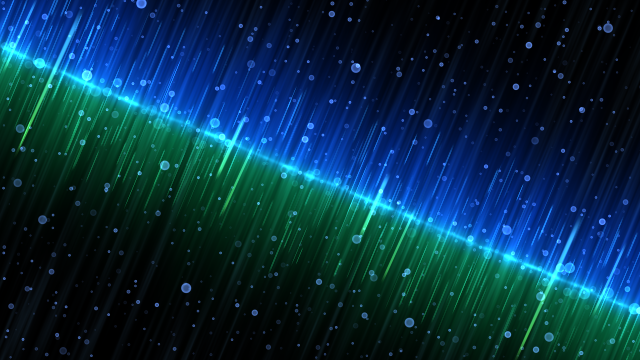
Give the GLSL for this background, as a Shadertoy shader.

```glsl
// A slanted ribbon of light with blue haze above and green haze below,
// crossed by perpendicular rain-like streaks and strewn with round droplets.
// All parts live in a rotated frame: x runs along the ribbon, y across it.

vec2 hash2(vec2 p) {
    vec3 a = fract(p.xyx * vec3(0.1031, 0.1030, 0.0973));
    a += dot(a, a.yzx + 33.33);
    return fract((a.xx + a.yz) * a.zy);
}

float noise(vec2 p) {
    vec2 i = floor(p), f = fract(p);
    f = f * f * (3.0 - 2.0 * f);
    float low = mix(hash2(i).x, hash2(i + vec2(1, 0)).x, f.x);
    float high = mix(hash2(i + vec2(0, 1)).x, hash2(i + vec2(1, 1)).x, f.x);
    return mix(low, high, f.y);
}

float gauss(float x) { return exp(-x * x); }

// Tapered needle across the ribbon; d is the offset from its centre
float streak(vec2 d, float halfWidth, float halfLength) {
    float along = 1.0 - smoothstep(0.6, 1.0, abs(d.y) / halfLength);
    float x = d.x / halfWidth;
    return exp(-x * x * x * x) * along;
}

// Translucent droplet with a brighter rim
float droplet(vec2 d, float radius) {
    float l = length(d) / radius;
    float soft = max(0.0012, 0.7 / iResolution.y) / radius;
    float body = 1.0 - smoothstep(1.0 - soft, 1.0 + soft, l);
    return body * (0.65 + 0.35 * smoothstep(0.4, 0.9, l));
}

// Blue and green haze, combed into fine rays
vec3 haze(vec2 q) {
    float broad = noise(vec2(q.x * 20.0, q.y * 1.5 + 7.0));
    float fine = noise(vec2(q.x * 95.0, q.y * 3.0 + 20.0));
    float hair = noise(vec2(q.x * 210.0, q.y * 7.0 + 40.0));
    float comb = 0.58 + 0.2 * broad + 0.3 * fine + 0.3 * hair;
    float reach = 0.88 + 0.24 * broad;
    vec3 blue = vec3(0.005, 0.17, 0.6) * gauss(q.y / (0.28 * reach));
    vec3 green = vec3(0.01, 0.3, 0.15) * gauss(q.y / (0.25 * reach));
    vec3 color = mix(green, blue, smoothstep(-0.05, 0.04, q.y)) * comb;
    color += vec3(0.03, 0.25, 0.28) * exp(-abs(q.y) / 0.055) * comb;
    // Pale rain that stays visible in the dark corners
    float rain = pow(fine, 3.0) * (0.3 + hair);
    return color + vec3(0.045, 0.08, 0.11) * rain;
}

// Random needles, one per column in each layer
float needles(vec2 q) {
    float sum = 0.0;
    for (int i = 0; i < 5; i++) {
        float layer = float(i), columns = 20.0 + 14.0 * layer;
        float id = floor(q.x * columns);
        vec2 h = hash2(vec2(id + 50.0, layer + 3.0));
        vec2 g = hash2(vec2(id + 90.0, layer + 17.0));
        vec2 center = vec2((id + 0.3 + 0.4 * h.x) / columns, (h.y - 0.52) * 0.42);
        float size = 0.025 + 0.07 * g.x;
        sum += streak(q - center, 0.0014 + 0.0012 * h.x, size) * g.y * g.y;
    }
    return sum;
}

// Wide beams at regular intervals, each with a slimmer companion
float beams(vec2 q) {
    float sum = 0.0;
    for (int i = 0; i < 4; i++) {
        float k = float(i), swing = cos(2.1 * k);
        float x = 0.165 + 0.5 * k + 0.04 * sin(2.1 * k);
        float tilt = 0.035 * q.y;
        float size = 0.15 + 0.09 * swing;
        float taper = 0.0055 + 0.008 * q.y;
        sum += streak(q - vec2(x + tilt, -0.02 - 0.02 * swing), max(taper, 0.003), size);
        x += -0.135 + 0.19 * pow(k + 0.0001, 0.35);
        sum += 0.75 * streak(q - vec2(x + tilt, -0.04 + 0.09 * swing), 0.0035, 0.12);
    }
    return sum;
}

// Droplets over the whole canvas, in four grids from large to small
float scatter(vec2 p) {
    float sum = 0.0;
    for (int i = 0; i < 4; i++) {
        float layer = float(i), cell = 0.145 / pow(1.6, layer);
        vec2 id = floor(p / cell);
        vec2 h = hash2(id + 31.0 * layer + 5.0);
        vec2 g = hash2(id + 47.0 * layer + 71.0);
        vec2 center = (id + 0.15 + 0.7 * h) * cell;
        float shown = step(0.55, g.x) * (0.15 + 1.0 * g.y * g.y);
        sum += droplet(p - center, cell * (0.045 + 0.055 * g.y)) * shown;
    }
    return sum;
}

// Droplets gathered along the ribbon
float beads(vec2 q) {
    float sum = 0.0;
    for (int i = 0; i < 100; i++) {
        vec2 h = hash2(vec2(float(i), 12.0)), g = hash2(vec2(float(i), 83.0));
        vec2 center = vec2((float(i) + h.x) * 0.0196, (h.y + g.x - 1.0) * 0.05);
        sum += droplet(q - center, 0.004 + 0.012 * g.y * g.y) * (0.15 + 0.6 * h.y * h.y);
    }
    return sum;
}

void mainImage(out vec4 fragColor, in vec2 fragCoord) {
    vec2 p = fragCoord / iResolution.y;
    p.x *= 1.7778 * iResolution.y / iResolution.x;
    vec2 q = mat2(0.924, 0.383, -0.383, 0.924) * (p - vec2(0.0, 0.87));

    vec3 color = haze(q);
    float above = smoothstep(-0.2, 0.08, q.y);
    color += mix(vec3(0.1, 0.5, 0.32), vec3(0.15, 0.5, 0.7), above) * 0.6 * needles(q);
    color += mix(vec3(0.3, 0.7, 0.3), vec3(0.25, 0.65, 0.7), above) * 0.85 * beams(q);

    // Thin, broken core of the ribbon
    float pulse = smoothstep(0.2, 0.9, noise(vec2(q.x * 30.0, 3.0)));
    float wander = 0.006 * (noise(vec2(q.x * 16.0, 9.0)) - 0.5);
    color += vec3(0.1, 0.32, 0.36) * gauss((q.y - wander) / 0.005) * (0.3 + pulse);
    color += vec3(0.02, 0.15, 0.18) * gauss(q.y / 0.022) * (0.4 + pulse);

    color += vec3(0.36, 0.52, 0.88) * scatter(p) * 0.85;
    color += vec3(0.22, 0.6, 0.68) * beads(q);
    fragColor = vec4(min(color, 1.0), 1.0);
}
```
